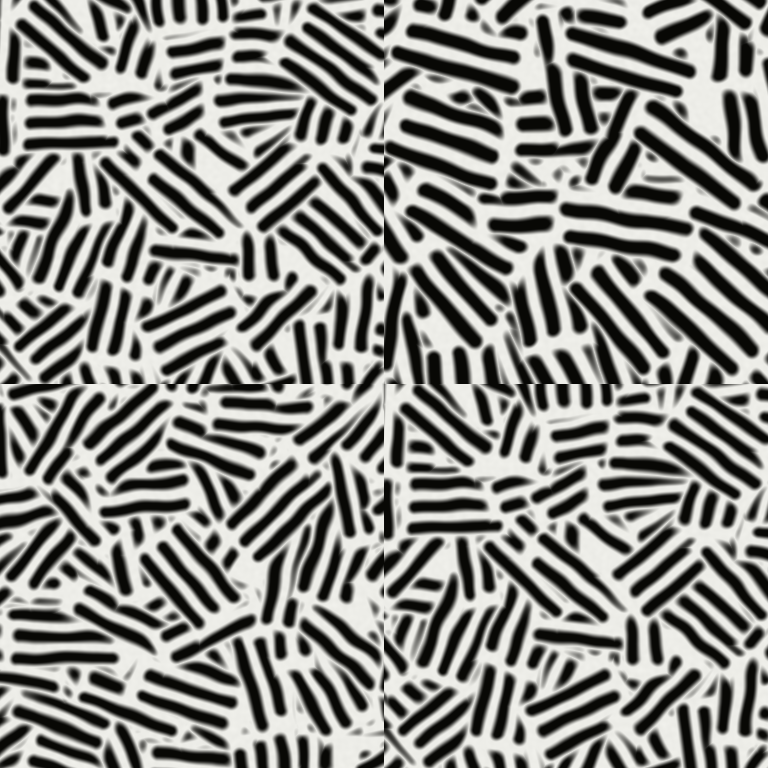
A Shadertoy shader for this pattern:

```glsl
// Two by two tiles of short black brush strokes, in overlapping bundles on off-white.

vec2 hash2(vec2 p) {
    vec3 q = fract(p.xyx * vec3(0.1031, 0.1030, 0.0973));
    q += dot(q, q.yzx + 33.33);
    return fract((q.xx + q.yz) * q.zy);
}

float cornerSlope(vec2 cell, vec2 corner, vec2 f) {
    return dot(hash2(cell + corner) * 2.0 - 1.0, f - corner);
}

float gradientNoise(vec2 p) {
    vec2 i = floor(p), f = fract(p);
    vec2 u = f * f * (3.0 - 2.0 * f);
    return mix(mix(cornerSlope(i, vec2(0, 0), f), cornerSlope(i, vec2(1, 0), f), u.x),
               mix(cornerSlope(i, vec2(0, 1), f), cornerSlope(i, vec2(1, 1), f), u.x), u.y);
}

float smoothMax(float a, float b, float k) {
    float h = max(k - abs(a - b), 0.0) / k;
    return max(a, b) + 0.25 * k * h * h;
}

// Lays one bundle of parallel strokes over d, clearing a margin around it
float addBundle(float d, vec2 p, vec2 cell, float halfWidth, float margin) {
    vec2 shape = hash2(cell + 71.7), style = hash2(cell + 29.3);
    float angle = 3.14159 * shape.x;
    float halfLength = 0.60 + 0.17 * shape.y;
    float spacing = mix(0.30, 0.34, style.x);
    float last = 1.0 + floor(2.3 * style.y);

    vec2 v = p - cell - 0.2 - 0.6 * hash2(cell);
    v = mat2(cos(angle), -sin(angle), sin(angle), cos(angle)) * v;

    // Cut whatever lies below
    vec2 box = abs(v) - vec2(halfLength, 0.5 * last * spacing) - halfWidth - margin;
    d = smoothMax(d, -max(box.x, box.y), 0.09);

    // Closest stroke of the bundle, each with its own length
    float k = clamp(floor(v.y / spacing + 0.5 * last + 0.5), 0.0, last);
    float side = v.y - (k - 0.5 * last) * spacing;
    float reach = halfLength - 0.16 * hash2(cell + 5.3 * k).y;
    return min(d, length(vec2(side, max(abs(v.x) - reach, 0.0))) - halfWidth);
}

// Two layers of bundles; the upper one fills most of the plane
float strokes(vec2 p, float halfWidth, float margin) {
    float d = 1.0;
    for (int layer = 0; layer < 2; layer++) {
        vec2 q = p + 50.5 * float(layer);
        for (int y = -1; y <= 1; y++)
        for (int x = -1; x <= 1; x++)
            d = addBundle(d, q, floor(q) + vec2(x, y), halfWidth, margin);
    }
    return d;
}

void mainImage(out vec4 fragColor, in vec2 fragCoord) {
    vec2 uv = fragCoord / iResolution.xy;
    vec2 tile = floor(uv * 2.0);

    // Falling-diagonal tiles are identical; the top right one is coarser
    float kind = tile.x == tile.y ? 1.0 + tile.x : 0.0;
    bool coarse = kind > 1.5;
    float scale = coarse ? 4.6 : 5.6;
    vec2 p = fract(uv * 2.0) * scale + 3.0 + 23.0 * kind;

    // Hand-drawn wobble
    p += 0.06 * vec2(gradientNoise(p * 2.3), gradientNoise(p * 2.3 + 41.0));
    float d = strokes(p, 0.083, coarse ? 0.04 : 0.065) / (2.0 * scale);

    // Soft ink edge and faint paper grain
    float soft = max(0.0042, 0.75 / iResolution.y);
    vec3 paper = vec3(0.93, 0.93, 0.91) + 0.025 * gradientNoise(uv * 130.0);
    vec3 color = mix(vec3(0.03, 0.03, 0.02), paper, smoothstep(-soft, soft, d));
    fragColor = vec4(color, 1.0);
}
```
